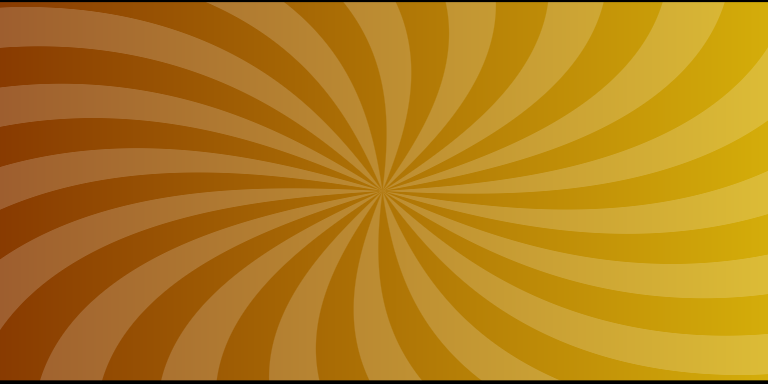
Reproduce this background procedurally as a WebGL 2 fragment shader.

```glsl
#version 300 es
precision highp float;

uniform vec2 u_resolution;
out vec4 fragColor;

const float RAY_COUNT = 18.0;
const vec2 BURST_CENTER = vec2(-0.004, 0.0026);
const float VERTICAL_STRETCH = 1.555;
const vec3 RUST = vec3(0.535, 0.230, 0.004);
const vec3 GOLD = vec3(0.832, 0.678, 0.038);
const float RAY_OPACITY = 0.18;
const float TOP_BAR = 0.0055;
const float BOTTOM_BAR = 0.0095;

// Angle gained by a ray edge as it moves away from the center.
float swirlAngle(float radius) {
    return 1.3177 + radius * (0.0804 + 0.2496 * radius);
}

// Antialiased coverage of the curved rays; fades to an even mix at the hub.
float swirlRays(vec2 p, float count, float pixel) {
    float radius = length(p);
    float angle = atan(p.y, p.x) - swirlAngle(radius);
    float edgeDistance = sin(angle * count) * radius / count;
    return clamp(0.5 + edgeDistance / pixel, 0.0, 1.0);
}

// One between the lower and upper limits, with edges one pixel soft.
float band(float y, float lower, float upper, float pixel) {
    return clamp(0.5 + min(y - lower, upper - y) / pixel, 0.0, 1.0);
}

void main() {
    vec2 uv = gl_FragCoord.xy / u_resolution;
    float pixel = 1.0 / u_resolution.y;
    vec2 p = (gl_FragCoord.xy - 0.5 * u_resolution) * pixel - BURST_CENTER;
    p.y *= VERTICAL_STRETCH;

    // Horizontal gradient below translucent white rays
    vec3 color = mix(RUST, GOLD, uv.x);
    float rays = swirlRays(p, RAY_COUNT, pixel * 1.25);
    color = mix(color, vec3(1.0), RAY_OPACITY * rays);

    // Thin black bars along the bottom and top
    color *= band(uv.y, BOTTOM_BAR, 1.0 - TOP_BAR, pixel);
    fragColor = vec4(color, 1.0);
}
```
